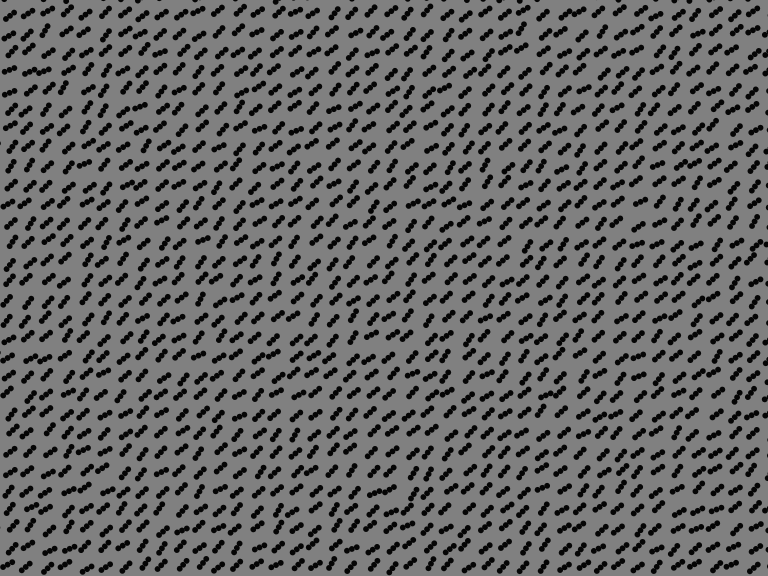
Reproduce this pattern procedurally as a Shadertoy shader.

```glsl
// Lengths are fractions of the canvas height, angles are in radians
const vec3  GROUND_COLOR = vec3(0.50);
const vec3  DOT_COLOR    = vec3(0.02);
const float CELL_SIZE    = 0.0331;
const float DOT_RADIUS   = 0.0050;
const float DOT_SPACING  = 0.0090;
const float MEAN_ANGLE   = 0.72;
const float ANGLE_SPREAD = 0.40;
const float JITTER       = 0.16;   // random shift, in cells
const float DRIFT        = 0.16;   // smooth shift shared by neighbours, in cells
const float DRIFT_SCALE  = 0.31;   // drift waves per cell

// Two random values in 0..1 for a lattice point
vec2 hash2(vec2 p) {
    vec3 q = fract(p.xyx * vec3(0.1031, 0.1030, 0.0973));
    q += dot(q, q.yzx + 33.33);
    return fract((q.xx + q.yz) * q.zy);
}

float cornerSlope(vec2 corner, vec2 offset) {
    return dot(hash2(corner) * 2.0 - 1.0, offset);
}

float gradientNoise(vec2 p) {
    vec2 i = floor(p), f = fract(p);
    vec2 u = f * f * f * (f * (f * 6.0 - 15.0) + 10.0);
    vec2 e = vec2(0.0, 1.0);
    float low  = mix(cornerSlope(i, f), cornerSlope(i + e.yx, f - e.yx), u.x);
    float high = mix(cornerSlope(i + e.xy, f - e.xy), cornerSlope(i + e.yy, f - e.yy), u.x);
    return mix(low, high, u.y);
}

// Centre of the dot chain that belongs to a cell
vec2 chainCentre(vec2 cell) {
    vec2 q = cell * DRIFT_SCALE + 20.0;
    vec2 drift = vec2(gradientNoise(q), gradientNoise(q + 57.3));
    vec2 shift = (hash2(cell + 11.0) * 2.0 - 1.0) * JITTER;
    return (cell + 0.5 + shift + drift * DRIFT) * CELL_SIZE;
}

// Distance to three dots in a row; p is relative to the middle dot
float chainDistance(vec2 p, float angle) {
    vec2 axis = vec2(cos(angle), sin(angle));
    float along = dot(p, axis);
    float nearest = clamp(round(along / DOT_SPACING), -1.0, 1.0) * DOT_SPACING;
    return length(p - axis * nearest) - DOT_RADIUS;
}

void mainImage(out vec4 fragColor, in vec2 fragCoord) {
    vec2 p = fragCoord / iResolution.y;
    vec2 home = floor(p / CELL_SIZE);

    // Nearest chain among the surrounding cells
    float d = 1.0;
    for (int y = -1; y <= 1; y++) {
        for (int x = -1; x <= 1; x++) {
            vec2 cell = home + vec2(x, y);
            vec2 r = hash2(cell + 143.0);
            float angle = MEAN_ANGLE + (r.x + r.y - 1.0) * ANGLE_SPREAD;
            d = min(d, chainDistance(p - chainCentre(cell), angle));
        }
    }

    // Edge one pixel wide
    float coverage = clamp(0.5 - d * iResolution.y, 0.0, 1.0);
    fragColor = vec4(mix(GROUND_COLOR, DOT_COLOR, coverage), 1.0);
}
```
